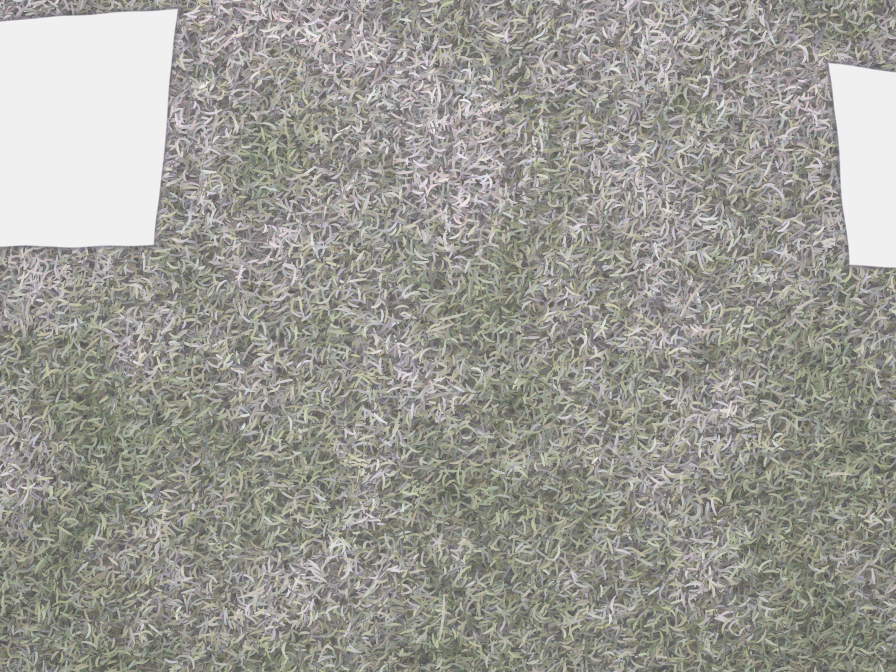
A Shadertoy shader for this texture:

```glsl
// Dry, matted lawn seen from above, with two sheets of white paper lying on it.
// Layers of short curved blades are scattered on jittered grids; gradient noise
// shifts the turf between pinkish straw and olive green.

const int   LAYERS       = 4;
const int   BLADES       = 2;        // blades per cell and layer
const float CELL         = 0.016;    // grid size, in canvas heights
const float BLADE_WIDTH  = 0.0017;   // half width
const float LEAN         = 0.6;      // preferred blade angle
const float SPREAD       = 2.7;      // range of angles around it
const int   STRAWS       = 7;
const vec3  SOIL         = vec3(0.43, 0.42, 0.42);
const vec3  STRAW_DARK   = vec3(0.36, 0.34, 0.35);
const vec3  STRAW_LIGHT  = vec3(0.89, 0.86, 0.87);
const vec3  GREEN_DARK   = vec3(0.32, 0.34, 0.29);
const vec3  GREEN_LIGHT  = vec3(0.78, 0.80, 0.70);
const vec3  LONG_STRAW   = vec3(0.82, 0.79, 0.75);
const vec3  PAPER        = vec3(0.945, 0.94, 0.945);
const vec3  PAPER_SHADOW = vec3(0.42, 0.41, 0.47);

vec3 hash3(vec2 p) {
    vec3 q = fract(p.xyx * vec3(0.1031, 0.1030, 0.0973));
    q += dot(q, q.yxz + 33.33);
    return fract((q.xxy + q.yzz) * q.zyx);
}

float gradientNoise(vec2 p) {
    vec2 i = floor(p), f = p - i;
    vec2 u = f * f * f * (f * (f * 6.0 - 15.0) + 10.0);
    vec4 n;
    for (int k = 0; k < 4; k++) {
        vec2 corner = vec2(k & 1, k >> 1);
        float a = 6.2832 * hash3(i + corner).x;
        n[k] = dot(vec2(cos(a), sin(a)), f - corner);
    }
    return mix(mix(n.x, n.y, u.x), mix(n.z, n.w, u.x), u.y);
}

float fbm(vec2 p) {
    float sum = 0.0, amp = 1.0;
    for (int i = 0; i < 4; i++) {
        sum += amp * gradientNoise(p);
        p = mat2(1.6, 1.2, -1.2, 1.6) * p + 7.3;
        amp *= 0.6;
    }
    return sum;
}

// Coverage of a tapered, bent stroke centred on the origin.
float stroke(vec2 d, float angle, float halfLength, float halfWidth, float bend, float px) {
    float c = cos(angle), s = sin(angle);
    vec2 q = vec2(c * d.x + s * d.y, c * d.y - s * d.x);
    float t = q.x / halfLength;
    float w = halfWidth * (1.0 - 0.5 * t * t);
    float side = clamp((w - abs(q.y + bend * halfLength * (t * t - 0.4))) / px + 0.5, 0.0, 1.0);
    return side * clamp((halfLength - abs(q.x)) / px + 0.5, 0.0, 1.0);
}

// Distance beyond the edge a-b, positive on its left.
float beyond(vec2 p, vec2 a, vec2 b) {
    vec2 e = normalize(b - a);
    return dot(p - a, vec2(-e.y, e.x));
}

// Signed distance to a sheet with clockwise corners.
float sheet(vec2 p, vec2 a, vec2 b, vec2 c, vec2 d) {
    return max(max(beyond(p, a, b), beyond(p, b, c)), max(beyond(p, c, d), beyond(p, d, a)));
}

vec3 turf(vec2 p, float green, float px) {
    vec3 col = SOIL + 0.15 * gradientNoise(p * 130.0);
    for (int layer = 0; layer < LAYERS; layer++) {
        vec2 g = p / CELL + float(layer) * vec2(37.37, 51.71);
        vec2 home = floor(g);
        for (int k = 0; k < 9 * BLADES; k++) {
            vec2 id = home + vec2(k % 3, (k / 3) % 3) - 1.0;
            vec2 seed = id + float(k / 9) * 131.0;
            vec3 place = hash3(seed), look = hash3(seed + 271.0);
            float cover = stroke((g - id - place.xy) * CELL, LEAN + SPREAD * (place.z - 0.5),
                CELL * mix(0.35, 0.85, look.x), BLADE_WIDTH * mix(0.7, 1.2, look.z),
                0.8 * (look.y - 0.5), px);
            vec3 tint = hash3(seed + 613.0);
            float tone = 0.72 * look.z + 0.28 * float(layer) / float(LAYERS - 1);
            float isGreen = smoothstep(-0.3, 0.3, green + 0.7 * (tint.x - 0.5));
            vec3 blade = mix(mix(STRAW_DARK, STRAW_LIGHT, tone),
                             mix(GREEN_DARK, GREEN_LIGHT, tone), isGreen);
            blade += 0.07 * (tint - 0.5);
            col = mix(col, blade, 0.92 * cover);
        }
    }
    return col;
}

void mainImage(out vec4 fragColor, in vec2 fragCoord) {
    vec2 p = fragCoord / iResolution.y;
    float px = 1.0 / iResolution.y;

    // Turf, greener and darker in patches and toward the bottom
    float patches = fbm(p * 4.5 + 2.0);
    float green = 0.6 * patches + 0.5 * (0.5 - p.y);
    vec3 col = turf(p, green, px);
    col *= 1.0 - 0.16 * clamp(green, -0.5, 0.6) + 0.12 * gradientNoise(p * 28.0);
    vec2 fromCentre = p - vec2(0.667, 0.55);
    col *= 1.02 - 0.10 * dot(fromCentre, fromCentre);

    // A few long pale straws
    for (int i = 0; i < STRAWS; i++) {
        vec3 h = hash3(vec2(i, 19.0));
        vec2 centre = vec2(0.35 + 0.9 * h.x, 0.08 + 0.5 * h.y);
        float cover = stroke(p - centre, LEAN + 2.0 * (h.z - 0.5), 0.015 + 0.02 * h.z,
                             0.0022, 0.3 * (h.x - 0.5), px);
        col = mix(col, LONG_STRAW, 0.85 * cover);
    }

    // Paper sheets with slightly wavy edges and a thin contact shadow
    float left = sheet(p, vec2(-0.1, 0.963), vec2(0.264, 0.986), vec2(0.229, 0.635), vec2(-0.1, 0.631));
    float right = sheet(p, vec2(1.234, 0.905), vec2(1.45, 0.877), vec2(1.45, 0.597), vec2(1.264, 0.606));
    float d = min(left, right) + 0.004 * gradientNoise(p * 14.0);
    col = mix(col, PAPER_SHADOW, 0.55 * smoothstep(0.008, 0.0, d));
    col = mix(col, PAPER, smoothstep(px, -px, d));

    fragColor = vec4(clamp(col, 0.0, 1.0), 1.0);
}
```
